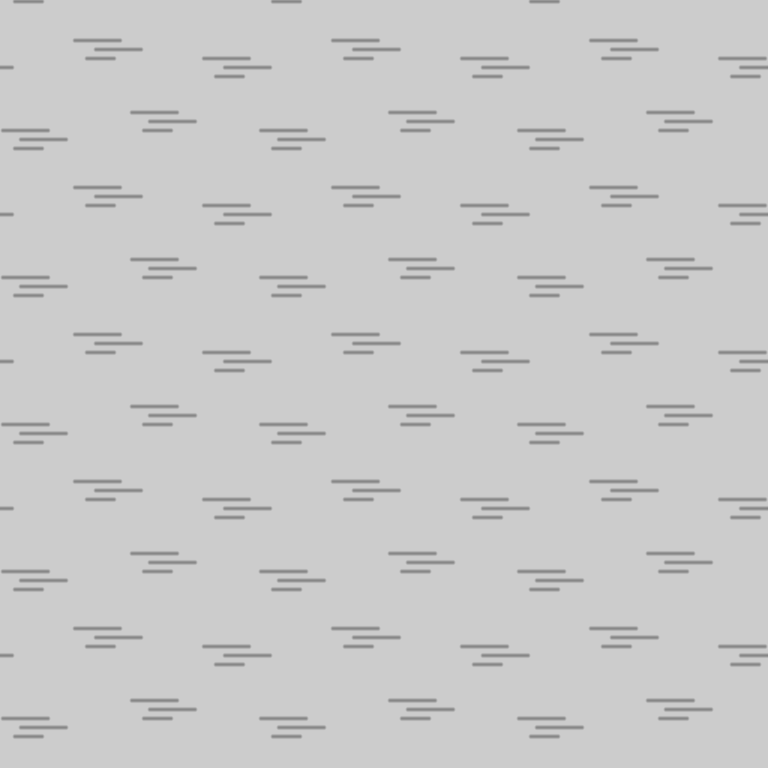
Give the GLSL for this pattern, as a WebGL 2 fragment shader.

```glsl
#version 300 es
precision highp float;
// Staggered clusters of three soft grey dashes on a pale grey ground.

#define GRID 512.0                // design units along the canvas height
#define TILE vec2(172.0, 98.0)    // size of one repeat
#define ORIGIN vec2(50.0, 27.0)   // first dash, from the top left
#define STAGGER vec2(86.0, 12.0)  // step to the neighbour in a row
#define ROW_SHIFT vec2(38.0, 48.0) // step to the lower row
#define LINE_GAP 6.0              // vertical distance between dashes
#define LONG_DASH 30.0
#define SHORT_DASH 18.0
#define SOFT_RADIUS 2.2           // reach of the soft stroke
#define GROUND vec3(0.80)
#define INK vec3(0.53)

uniform vec2 u_resolution;
out vec4 fragColor;

// Distance to a horizontal dash that repeats with the tile
float dashDistance(vec2 p, vec2 start, float dashLength) {
    vec2 center = start + vec2(0.5 * dashLength, 0.0);
    vec2 offset = abs(mod(p - center + 0.5 * TILE, TILE) - 0.5 * TILE);
    offset.x = max(offset.x - 0.5 * dashLength, 0.0);
    return length(offset);
}

// Three stacked dashes; the middle one is pushed to the right
float clusterDistance(vec2 p, vec2 start, float middleShift) {
    float top = dashDistance(p, start, LONG_DASH);
    float middle = dashDistance(p, start + vec2(middleShift, LINE_GAP), LONG_DASH);
    float bottom = dashDistance(p, start + vec2(8.0, 2.0 * LINE_GAP), SHORT_DASH);
    return min(top, min(middle, bottom));
}

void main() {
    // Design coordinates, measured downward from the top left
    float unitsPerPixel = GRID / u_resolution.y;
    vec2 p = vec2(gl_FragCoord.x, u_resolution.y - gl_FragCoord.y) * unitsPerPixel;

    // Two rows of two staggered clusters per tile
    float d = GRID;
    for (int row = 0; row < 2; row++) {
        float middleShift = row == 0 ? 14.0 : 12.0;
        for (int column = 0; column < 2; column++) {
            vec2 start = ORIGIN + float(row) * ROW_SHIFT + float(column) * STAGGER;
            d = min(d, clusterDistance(p, start, middleShift));
        }
    }

    // Soft stroke, never narrower than a pixel
    float stroke = 1.0 - smoothstep(0.0, max(SOFT_RADIUS, unitsPerPixel), d);
    fragColor = vec4(mix(GROUND, INK, stroke), 1.0);
}
```
